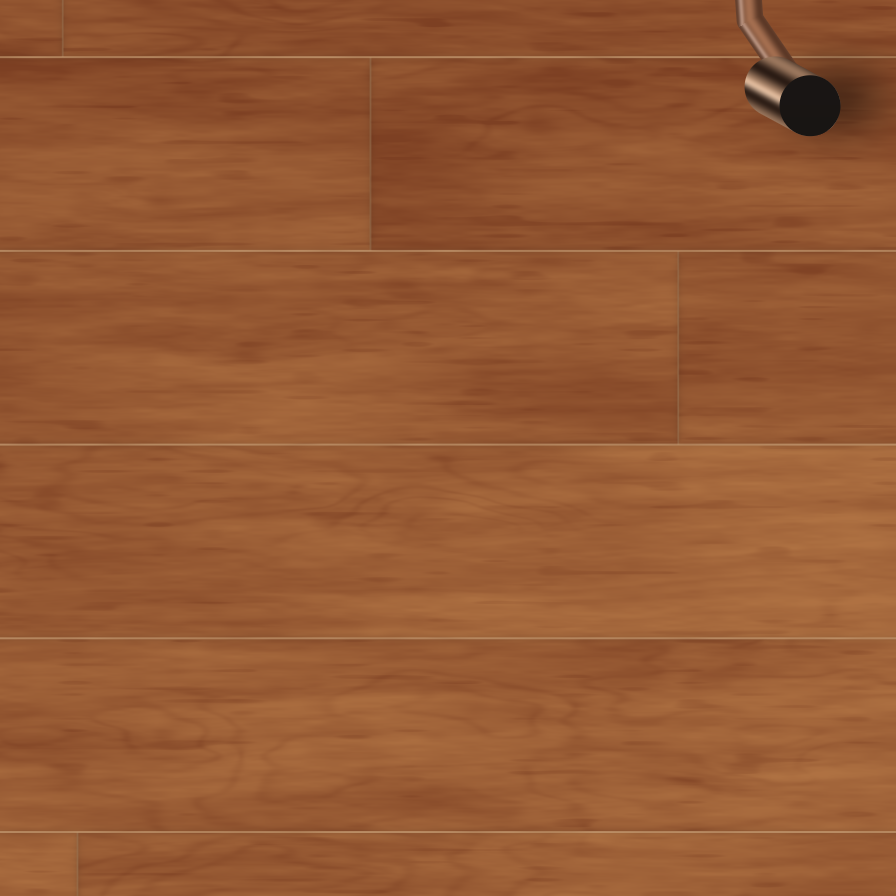
This texture is drawn by a Shadertoy shader. Its source:

```glsl
// Reddish brown plank floor with pale seams, and the chrome foot of a chair at the top right.

float hash(vec2 p) {
    vec3 q = fract(p.xyx * vec3(0.1031, 0.1030, 0.0973));
    q += dot(q, q.yzx + 33.33);
    return fract((q.x + q.y) * q.z);
}

float noise(vec2 p) {
    vec2 i = floor(p), f = fract(p);
    f = f * f * (3.0 - 2.0 * f);
    return mix(mix(hash(i), hash(i + vec2(1, 0)), f.x),
               mix(hash(i + vec2(0, 1)), hash(i + vec2(1, 1)), f.x), f.y);
}

float fbm(vec2 p) {
    float sum = 0.0, amp = 0.5;
    for (int i = 0; i < 4; i++) {
        sum += amp * noise(p);
        p = p * 2.03 + 17.3;
        amp *= 0.5;
    }
    return sum / 0.9375;
}

// Pixel coverage of a shape from its signed distance
float cover(float d) {
    return clamp(0.5 - d * iResolution.y, 0.0, 1.0);
}

// Distance to a segment in x, signed offset across it in y
vec2 segment(vec2 p, vec2 a, vec2 b) {
    vec2 pa = p - a, ba = b - a;
    float h = clamp(dot(pa, ba) / dot(ba, ba), 0.0, 1.0);
    return vec2(length(pa - ba * h), (ba.x * pa.y - ba.y * pa.x) / length(ba));
}

// Wood colour; local is measured from the plank's lower left corner
vec3 wood(vec2 uv, vec2 local, vec2 plank) {
    vec2 p = local + vec2(hash(plank + 31.0), hash(plank + 57.0)) * 40.0;
    float rings = fbm(p * vec2(2.2, 9.0));

    // Small knots bend the growth rings
    float knots = 0.0;
    for (int i = 0; i < 3; i++) {
        vec2 seed = plank * 7.0 + float(i) * 13.0 + 60.0;
        vec2 centre = vec2((float(i) + hash(seed)) * 0.567, 0.03 + 0.15 * hash(seed + 5.0));
        vec2 d = (local - centre) * vec2(1.0, 2.2);
        rings += 0.22 * exp(-dot(d, d) * 190.0);
        knots += exp(-dot(d, d) * 2600.0) * hash(seed + 9.0);
    }

    // Broad figure, contour lines, streaks and pores
    float tone = 0.5 + 0.9 * (fbm(p * vec2(3.0, 13.0)) - 0.5);
    tone += 0.7 * (fbm(p * vec2(5.0, 65.0) + rings * 3.0) - 0.5);
    float contour = pow(0.5 + 0.5 * sin(rings * 60.0), 4.0);
    tone -= 0.17 * contour * smoothstep(0.4, 0.65, noise(p * vec2(2.0, 6.0) + 9.0));
    tone += 0.16 * (noise(p * vec2(45.0, 290.0)) - 0.5);
    tone -= 0.25 * smoothstep(0.76, 0.95, noise(p * vec2(16.0, 150.0) + 4.0));
    tone -= 0.35 * knots;

    // Plank variation, and light falling off towards the top
    tone += 0.24 * (hash(plank + 71.0) - 0.5);
    tone += 0.13 - 0.4 * smoothstep(0.45, 1.05, uv.y) + 0.08 * (uv.x - 0.5);
    return mix(vec3(0.52, 0.28, 0.155), vec3(0.67, 0.43, 0.25), clamp(tone, -0.2, 1.1));
}

void mainImage(out vec4 fragColor, in vec2 fragCoord) {
    vec2 uv = fragCoord / iResolution.y;

    // Rows of long planks, each row shifted by a constant step
    vec2 size = vec2(1.701, 0.2162);
    float row = floor((uv.y - 0.0714) / size.y);
    vec2 start = vec2(0.07 + 0.3435 * (4.0 - row), 0.0714 + row * size.y);
    float column = floor((uv.x - start.x) / size.x);
    vec2 local = uv - start - vec2(column * size.x, 0.0);
    vec3 color = wood(uv, local, vec2(column, row) + 10.0);

    // Bevelled plank edges and pale seams
    vec2 edge = min(local, size - local);
    color *= 1.0 - 0.1 * exp(-min(edge.x, edge.y) * 300.0);
    float wear = 0.75 + 0.25 * noise(uv * 30.0);
    color = mix(color, vec3(0.60, 0.45, 0.32), 0.65 * wear * cover(edge.x - 0.001));
    color = mix(color, vec3(0.76, 0.59, 0.43), 0.85 * wear * cover(edge.y - 0.0011));

    // Soft shadow of the foot
    vec2 s = (uv - vec2(0.935, 0.89)) * vec2(1.0, 1.3);
    color *= 1.0 - 0.42 * exp(-dot(s, s) * 330.0);

    // Bent chrome leg
    vec2 lower = segment(uv, vec2(0.837, 0.978), vec2(0.885, 0.908));
    vec2 upper = segment(uv, vec2(0.834, 1.02), vec2(0.837, 0.978));
    vec2 leg = lower.x < upper.x ? lower : upper;
    float across = leg.y / 0.015;
    vec3 chrome = mix(vec3(0.36, 0.22, 0.15), vec3(0.64, 0.43, 0.31), 0.5 + 0.5 * cos(across * 4.0));
    chrome += 0.3 * exp(-pow((across + 0.6) * 5.0, 2.0));
    color = mix(color, chrome, cover(leg.x - 0.015));

    // Chrome sleeve with a black end cap
    vec2 sleeve = segment(uv, vec2(0.865, 0.903), vec2(0.904, 0.882));
    across = sleeve.y / 0.034;
    chrome = mix(vec3(0.17, 0.11, 0.08), vec3(0.60, 0.46, 0.36), 0.5 + 0.5 * cos(across * 7.0 + 1.0));
    chrome += vec3(0.35, 0.33, 0.30) * exp(-pow((across + 0.3) * 6.0, 2.0));
    color = mix(color, chrome, cover(sleeve.x - 0.034));
    float cap = length(uv - vec2(0.904, 0.882));
    color = mix(color, vec3(0.07, 0.055, 0.05) + 0.03 * uv.y, cover(cap - 0.034));

    fragColor = vec4(color, 1.0);
}
```
